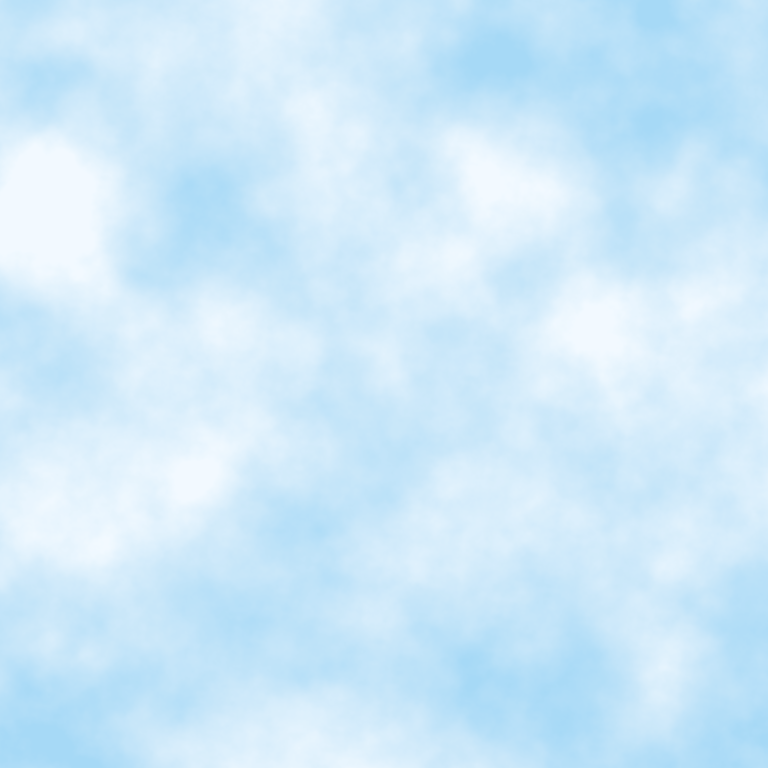
Write a Shadertoy shader that draws this texture.

```glsl
float hash(vec2 cell) {
    return fract(sin(dot(cell, vec2(127.1, 311.7))) * 43758.5453);
}

float valueNoise(vec2 p) {
    vec2 cell = floor(p);
    vec2 f = fract(p);
    vec2 blend = f * f * f * (f * (f * 6.0 - 15.0) + 10.0);
    float bottom = mix(hash(cell), hash(cell + vec2(1.0, 0.0)), blend.x);
    float top = mix(hash(cell + vec2(0.0, 1.0)), hash(cell + vec2(1.0, 1.0)), blend.x);
    return mix(bottom, top, blend.y);
}

// Layered noise; each octave is turned to hide the lattice
float cloudDensity(vec2 p) {
    mat2 turn = mat2(0.8, 0.6, -0.6, 0.8);
    float density = 0.0;
    float weight = 0.5;
    for (int octave = 0; octave < 7; octave++) {
        density += weight * valueNoise(p);
        p = turn * p * 2.03 + 17.3;
        weight *= 0.5;
    }
    return density;
}

void mainImage(out vec4 fragColor, in vec2 fragCoord) {
    vec2 uv = fragCoord / iResolution.y;
    float density = cloudDensity(uv * 5.2 + vec2(3.7, 8.2));
    float cover = clamp(0.5 + (density - 0.496) * 2.0, 0.0, 1.0);

    // Blue sky through pale haze to white cloud
    vec3 skyBlue = vec3(0.65, 0.85, 0.965);
    vec3 paleHaze = vec3(0.795, 0.908, 0.978);
    vec3 cloudWhite = vec3(0.95, 0.978, 1.0);
    vec3 color = mix(skyBlue, paleHaze, min(cover * 2.0, 1.0));
    color = mix(color, cloudWhite, max(cover * 2.0 - 1.0, 0.0));

    fragColor = vec4(color, 1.0);
}
```
